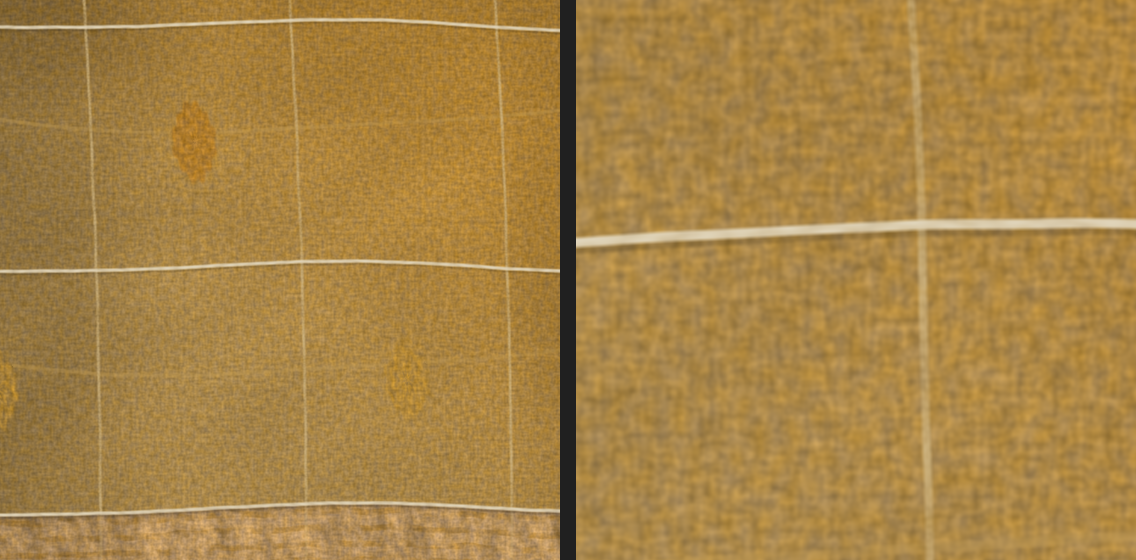
Left: the whole. Right: its middle third, enlarged.
This texture is drawn by a Shadertoy shader. Its source:

```glsl
// Golden woven cloth with pale checked threads, alternating leaf motifs and a crinkled border.

vec2 gradientAt(vec2 cell) {
    float a = 6.2832 * fract(sin(dot(cell, vec2(127.1, 311.7))) * 43758.5);
    return vec2(cos(a), sin(a));
}

float gradientNoise(vec2 p) {
    vec2 i = floor(p), f = fract(p);
    vec2 w = f * f * f * (f * (f * 6.0 - 15.0) + 10.0);
    vec2 e = vec2(1, 0);
    float low = mix(dot(gradientAt(i), f), dot(gradientAt(i + e.xy), f - e.xy), w.x);
    float high = mix(dot(gradientAt(i + e.yx), f - e.yx), dot(gradientAt(i + e.xx), f - e.xx), w.x);
    return mix(low, high, w.y);
}

// Soft-edged thread: d is the distance to its centre line
float thread(float d, float halfWidth) {
    float soft = 0.0012 + 0.7 / iResolution.y;
    return 1.0 - smoothstep(halfWidth - soft, halfWidth + soft, abs(d));
}

// Distance to the nearest whole number, signed
float toNearest(float x) {
    return x - floor(x + 0.5);
}

// Pointed leaf with a scalloped rim and ringed filling; x = coverage, y = embroidery relief
vec2 leafMotif(vec2 p, float outlined) {
    p /= vec2(0.043, 0.079);
    p.x += 0.12 * p.y * p.y * sign(p.y);
    float angle = atan(p.y, p.x);
    float r = length(vec2(p.x * (1.0 + 0.45 * p.y * p.y), p.y));
    float rim = r + 0.06 * cos(angle * 12.0);
    float cover = 1.0 - smoothstep(0.84, 1.0, rim);
    float rings = sin(rim * 19.0 + angle * 1.0) * 0.6 + 0.4 * cos(angle * 8.0 + r * 9.0);
    return vec2(cover * mix(0.72, 0.55 + 0.25 * rings, outlined), cover * rings);
}

void mainImage(out vec4 fragColor, in vec2 fragCoord) {
    vec2 uv = fragCoord / iResolution.xy;

    // Draped grid: weft lines bow upward, warp lines lean left near the top
    float bow = 0.021 * exp(-pow((uv.x - 0.63) / 0.32, 2.0)) - 0.015 * uv.x * (uv.y - 0.2);
    float wobble = 0.0016 * gradientNoise(uv * 14.0);
    vec2 pitch = vec2(0.367, 0.4355);
    vec2 grid = (uv + vec2(0.03 * uv.y * uv.y - 0.18, -bow - 0.08) + wobble) / pitch;
    vec2 cell = floor(grid);
    float border = 1.0 - smoothstep(-0.004, 0.004, grid.y);

    // Ground colour and broad light across the cloth
    vec3 color = mix(vec3(0.645, 0.515, 0.285), vec3(0.675, 0.50, 0.205),
                     smoothstep(0.45, 1.3, uv.x * 0.7 + uv.y * 0.75));
    color *= mix(0.85, 1.02, smoothstep(-0.05, 0.38, uv.x));
    color *= 1.0 - 0.13 * smoothstep(0.72, 1.05, uv.y) * (1.0 - 0.6 * uv.x);
    color *= 1.0 - 0.06 * smoothstep(0.85, 1.0, uv.x);
    color *= 1.0 + 0.05 * gradientNoise(uv * 4.0 + 3.0)
                 + 0.06 * gradientNoise(mat2(0.8, -0.6, 0.6, 0.8) * uv * vec2(5.0, 8.0));

    // Embroidered leaves in alternate cells
    vec2 local = (grid - cell - vec2(0.5, 0.515)) * pitch;
    float hasLeaf = mod(cell.x + cell.y, 2.0) * step(0.0, grid.y);
    float outlined = 1.0 - mod(cell.y, 2.0);
    vec2 leaf = hasLeaf * leafMotif(local, outlined);
    vec3 leafGold = mix(vec3(0.68, 0.465, 0.14), vec3(0.71, 0.53, 0.19), outlined);
    color = mix(color, leafGold, leaf.x);
    color *= 1.0 + 0.05 * leaf.y;

    // Border: creased beige bands with broken gold bars
    vec2 crease = uv + vec2(0.25 * uv.y, 0.006 * gradientNoise(uv * vec2(22.0, 9.0)));
    float bars = smoothstep(0.0, 0.8, sin((crease.y - bow) * 215.0))
               * smoothstep(-0.25, 0.2, gradientNoise(crease * vec2(26.0, 40.0)));
    float folds = gradientNoise(crease * vec2(38.0, 12.0)) + 0.6 * gradientNoise(crease * vec2(75.0, 50.0));
    vec3 borderColor = mix(vec3(0.70, 0.555, 0.36), vec3(0.63, 0.47, 0.22), 0.7 * bars);
    borderColor *= (1.0 + 0.24 * folds) * mix(0.88, 1.02, smoothstep(0.0, 0.35, uv.x));
    borderColor *= 1.0 - 0.15 * smoothstep(-0.035, -0.008, grid.y);
    color = mix(color, borderColor, border);

    // Weave: crossing fibres plus gold and grey flecks
    float warp = gradientNoise(uv * vec2(190.0, 62.0));
    float weft = gradientNoise(uv * vec2(62.0, 190.0) + 17.0);
    float grain = gradientNoise(uv * 230.0 + 41.0);
    float fleck = gradientNoise(uv * vec2(105.0, 80.0) + 9.0);
    color *= 1.0 + 0.13 * warp + 0.13 * weft + 0.10 * grain;
    color += vec3(0.025, -0.005, -0.085) * fleck;

    // Faint gold weft sagging through each row, hidden behind leaves
    float sag = 0.62 - 0.32 * uv.x + 0.37 * uv.x * uv.x;
    float faint = thread((grid.y - cell.y - sag) * pitch.y, 0.003);
    faint *= (1.0 - border) * (1.0 - step(0.01, leaf.x));
    color = mix(color, vec3(0.76, 0.61, 0.33), faint * (0.36 + 0.3 * gradientNoise(uv * 9.0)));

    // Pale warp threads, uneven and nearly lost in the border
    float warpLine = thread(toNearest(grid.x) * pitch.x, 0.0024);
    float warpWear = 0.62 + 0.4 * gradientNoise(uv * vec2(5.0, 24.0)) + 0.25 * grain;
    color = mix(color, vec3(0.80, 0.70, 0.50), warpLine * warpWear * mix(1.0, 0.4, border));

    // Bright weft threads, each with a thin shadow below
    float weftDistance = toNearest(grid.y) * pitch.y;
    float onCloth = step(-0.5, grid.y);
    color *= 1.0 - 0.14 * onCloth * thread(weftDistance + 0.005, 0.002);
    float weftLine = onCloth * thread(weftDistance, 0.0029);
    color = mix(color, vec3(0.87, 0.82, 0.71), weftLine * (0.92 + 0.25 * weft));

    fragColor = vec4(clamp(color, 0.0, 1.0), 1.0);
}
```
